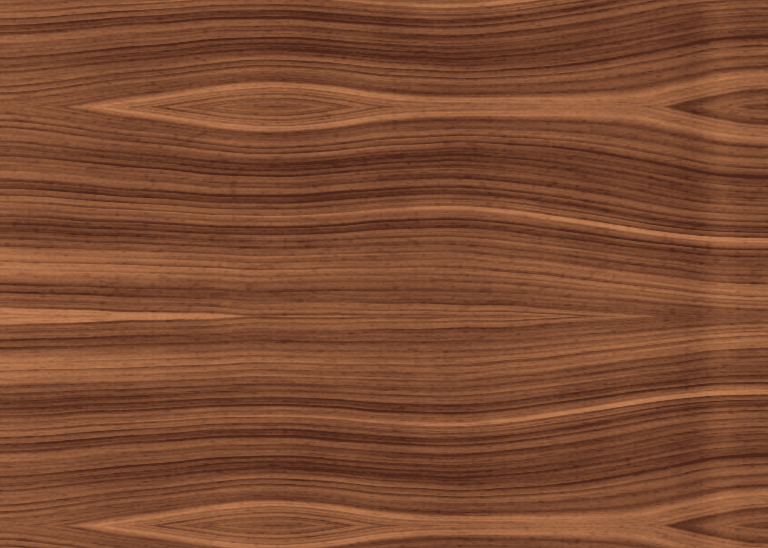
Reproduce this texture procedurally as a Shadertoy shader.

```glsl
float hash(vec2 p) {
    vec3 q = fract(vec3(p.xyx) * 0.1031);
    q += dot(q, q.yzx + 33.33);
    return fract((q.x + q.y) * q.z);
}

float noise(vec2 p) {
    vec2 i = floor(p), f = fract(p);
    f = f * f * (3.0 - 2.0 * f);
    return mix(mix(hash(i), hash(i + vec2(1, 0)), f.x),
               mix(hash(i + vec2(0, 1)), hash(i + vec2(1, 1)), f.x), f.y);
}

// Noise centred on zero
float wave(vec2 p) {
    return noise(p + 40.0) - 0.5;
}

float band(float g, float centre, float width) {
    float t = (g - centre) / width;
    return exp(-t * t);
}

// Growth coordinate: its level lines are the grain
float growth(float x, float d) {
    float eye = 0.045 * band(x, 0.49, 0.2) + 0.035 * smoothstep(1.12, 1.42, x)
              - 0.02 * (1.0 - smoothstep(0.0, 0.25, x));
    float sweep = 0.06 * smoothstep(0.8, 1.32, x) * sin(3.14159 * d / 0.382);
    float taper = (0.01 * x + 0.02 * smoothstep(0.9, 1.4, x)) * smoothstep(0.25, 0.382, d);
    float wobble = 0.009 * wave(vec2(x * 3.5, d * 6.0))
                 + 0.003 * wave(vec2(x * 13.0, d * 14.0));
    return d - eye * exp(-d * 6.0) - sweep - taper + wobble;
}

// Thin late-wood lines, soft on one side and crisp on the other
float rings(float g, float x, float density) {
    float phase = g * density + 1.6 * noise(vec2(x * 0.6, g * 28.0 + 9.0));
    float f = fract(phase);
    float strength = 0.25 + 0.75 * hash(vec2(floor(phase) + 60.0, 7.0));
    strength *= 0.65 + 0.7 * noise(vec2(x * 5.0, floor(phase) * 3.7 + 90.0));
    return strength * smoothstep(0.3, 0.82, f) * (1.0 - smoothstep(0.84, 1.0, f));
}

void mainImage(out vec4 fragColor, in vec2 fragCoord) {
    vec2 p = fragCoord / iResolution.y;

    // Book-matched leaves: fold the height about the seams
    float d = abs(fract((p.y - 0.805) / 0.764 + 0.5) - 0.5) * 0.764;
    float g = growth(p.x, d);

    // Broad light and dark bands
    float tone = 0.53;
    tone += 0.27 * band(g, 0.003, 0.011) + 0.27 * band(g, 0.182, 0.007);
    tone += 0.17 * band(g, 0.286, 0.026) + 0.36 * smoothstep(0.37, 0.378, g);
    tone -= 0.20 * band(g, 0.08, 0.034) + 0.12 * band(g, 0.152, 0.012);
    tone -= 0.20 * band(g, 0.215, 0.018) + 0.20 * band(g, 0.334, 0.018);
    tone += 0.34 * wave(vec2(p.x * 1.3, g * 48.0));
    tone += 0.24 * wave(vec2(p.x * 1.8 + 17.0, g * 110.0));

    // Growth lines
    tone -= 0.34 * rings(g, p.x, 72.0);
    tone -= 0.13 * rings(g + 0.31, p.x, 135.0);

    // Fibres, short pores and fine grain
    tone += 0.13 * wave(vec2(p.x * 22.0, g * 330.0));
    tone -= 0.12 * smoothstep(0.68, 0.95, noise(vec2(p.x * 75.0, p.y * 300.0 + g * 90.0)));
    tone += 0.11 * wave(vec2(p.x * 190.0, p.y * 340.0));

    // Faint cross figure, strongest near the right
    tone += 0.10 * wave(vec2(p.x * 14.0, d * 5.0));
    tone += 0.09 * band(p.x, 1.32, 0.03) - 0.06 * band(p.x, 1.26, 0.03);
    tone += 0.05 * (1.0 - smoothstep(0.0, 0.3, p.x));

    vec3 darkWalnut = vec3(0.30, 0.15, 0.10);
    vec3 paleWalnut = vec3(0.75, 0.495, 0.325);
    vec3 wood = mix(darkWalnut, paleWalnut, clamp(tone, 0.0, 1.05));
    fragColor = vec4(wood, 1.0);
}
```
